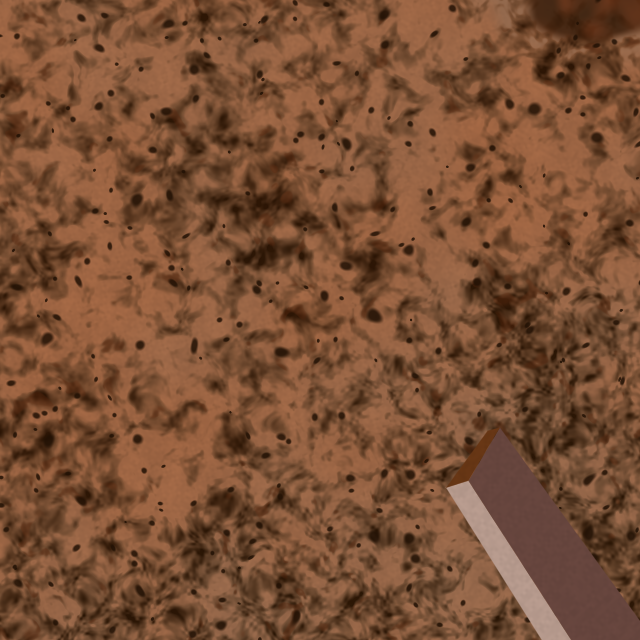
Write a WebGL 1 fragment shader that draws this texture.

```glsl
precision highp float;
// Mottled, pitted red-brown stone with a square-edged bar lying at the lower right.
uniform vec2 u_resolution;

const vec3 CLAY = vec3(0.605, 0.40, 0.275);
const vec3 UMBER = vec3(0.45, 0.30, 0.195);
const vec3 PIT = vec3(0.17, 0.085, 0.02);
const vec3 RUST = vec3(0.36, 0.16, 0.06);
const vec3 BAR_TOP = vec3(0.40, 0.27, 0.24);
const vec3 BAR_SIDE = vec3(0.71, 0.60, 0.55);
const vec3 BAR_END = vec3(0.40, 0.21, 0.08);

float hash(vec2 p) {
  return fract(sin(dot(p, vec2(127.1, 311.7))) * 43758.5453);
}

// Value noise centred on zero
float noise(vec2 p) {
  vec2 i = floor(p);
  vec2 f = fract(p);
  f = f * f * (3.0 - 2.0 * f);
  float low = mix(hash(i), hash(i + vec2(1.0, 0.0)), f.x);
  float high = mix(hash(i + vec2(0.0, 1.0)), hash(i + vec2(1.0, 1.0)), f.x);
  return mix(low, high, f.y) - 0.5;
}

// Noise on a turned, shifted grid, so that layers do not line up
float layer(vec2 p, float scale, float angle) {
  float c = cos(angle);
  float s = sin(angle);
  return noise(mat2(c, s, -s, c) * p * scale + angle * 17.0);
}

// Scattered round pits, at most one per cell
float pits(vec2 p, float cells, float share) {
  vec2 id = floor(p * cells);
  vec2 centre = 0.25 + 0.5 * vec2(hash(id + 3.7), hash(id + 9.2));
  float radius = mix(0.08, 0.2, hash(id + 5.1));
  float d = length(fract(p * cells) - centre);
  float present = step(hash(id + 1.3), share);
  return present * (1.0 - smoothstep(radius * 0.5, radius * 1.25, d));
}

// Signed distance to the line a-b, positive on its left
float leftOf(vec2 p, vec2 a, vec2 b) {
  vec2 e = normalize(b - a);
  return e.x * (p.y - a.y) - e.y * (p.x - a.x);
}

// Coverage of a convex quad with counterclockwise corners
float quad(vec2 p, vec2 a, vec2 b, vec2 c, vec2 d, float edge) {
  float inside = min(min(leftOf(p, a, b), leftOf(p, b, c)),
                     min(leftOf(p, c, d), leftOf(p, d, a)));
  return smoothstep(-edge, edge, inside);
}

vec3 stone(vec2 p) {
  vec2 warp = vec2(layer(p, 28.0, 0.4), layer(p, 28.0, 1.9));
  vec2 q = p + 0.018 * warp;
  float broad = layer(p, 4.0, 0.7);

  // The lower right is darker, greyer and finer grained
  float border = 0.13 + 0.48 * p.x - p.y + 0.3 * broad + 0.12 * layer(p, 13.0, 2.6);
  float grit = smoothstep(-0.12, 0.14, border);

  // Stain depth: zero is average, larger is darker
  float stain = 1.5 * broad + 1.8 * layer(p, 13.0, 1.1);
  stain += mix(3.0, 2.1, grit) * layer(q, 42.0, 0.3);
  stain += mix(2.4, 2.7, grit) * layer(q, 82.0, 2.2);
  stain += mix(1.1, 1.9, grit) * layer(q, 165.0, 1.4);
  stain += mix(-0.25, 0.4, grit);

  vec3 colour = mix(CLAY, UMBER, smoothstep(-1.1, 0.45, stain));
  colour = mix(colour, PIT, clamp((stain - 0.3) / 2.2, 0.0, 1.0));

  // Warm and grey drifts of colour, small rust flecks and fine grain
  float warmth = 0.07 * layer(p, 9.0, 2.9) + 0.05 * (0.5 - grit);
  colour *= 1.0 + warmth * vec3(0.6, -0.2, -1.0);
  float fleck = smoothstep(0.22, 0.38, layer(q, 55.0, 0.9));
  colour = mix(colour, RUST, 0.4 * fleck * smoothstep(-0.3, 0.6, stain));
  colour *= 1.0 + 0.07 * layer(p, 210.0, 0.5) + 0.06 * layer(p, 30.0, 1.7);

  // Rusty hollow with a pale rim in the upper corner
  float hollow = length((p - vec2(0.93, 1.01)) * vec2(0.8, 1.3)) + 0.04 * layer(q, 24.0, 2.0);
  float rim = smoothstep(0.17, 0.11, hollow) * smoothstep(-0.2, 0.8, -stain);
  colour = mix(colour, vec3(0.57, 0.43, 0.33), 0.6 * rim);
  vec3 rusty = mix(RUST, PIT, clamp(0.5 + layer(q, 35.0, 1.2), 0.0, 1.0));
  colour = mix(colour, rusty, 0.8 * smoothstep(0.105, 0.075, hollow));

  float dark = max(pits(q, 21.0, 0.22), pits(q + 0.37, 34.0, 0.14));
  return mix(colour, PIT * 0.75, 0.85 * dark);
}

vec3 addBar(vec3 colour, vec2 p, float edge) {
  vec2 ridge = vec2(0.732, 0.249);
  vec2 outer = vec2(0.697, 0.238);
  vec2 tip = vec2(0.781, 0.332);
  vec2 ridgeFar = vec2(0.941, -0.075);
  float grain = 1.0 + 0.06 * layer(p, 190.0, 0.8);
  float side = quad(p, outer, vec2(0.891, -0.071), ridgeFar, ridge, edge);
  float top = quad(p, ridge, ridgeFar, vec2(1.066, -0.061), tip, edge);
  float end = quad(p, outer, ridge, tip, vec2(0.762, 0.327), edge);
  colour = mix(colour, BAR_SIDE * grain, side);
  colour = mix(colour, BAR_TOP * grain, top);
  return mix(colour, BAR_END * grain, end);
}

void main() {
  vec2 p = gl_FragCoord.xy / u_resolution;
  float edge = 0.8 / min(u_resolution.x, u_resolution.y);
  gl_FragColor = vec4(addBar(stone(p), p, edge), 1.0);
}
```
